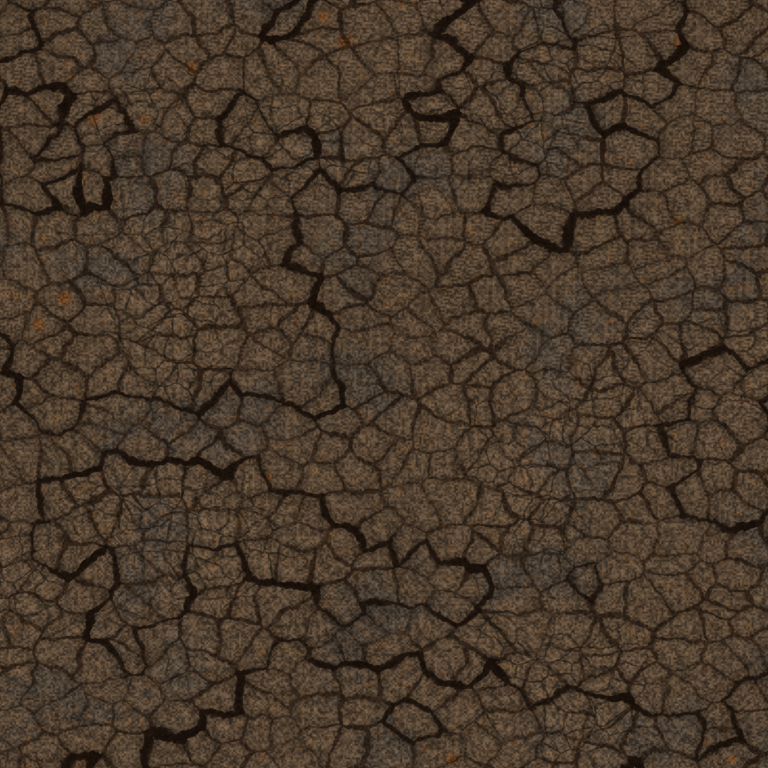
A WebGL 1 fragment shader for this texture:

```glsl
precision highp float;
// Dry brown earth split by a fine network of cracks, with grit and rusty specks.
uniform vec2 u_resolution;

vec2 hash2(vec2 p) {
  return fract(sin(vec2(dot(p, vec2(127.1, 311.7)), dot(p, vec2(269.5, 183.3)))) * 43758.5453);
}

// Layered sines, each octave rotated and bent by the one before.
float waves(vec2 p) {
  float sum = 0.0, amp = 0.5;
  for (int i = 0; i < 5; i++) {
    p = mat2(1.6, 1.2, -1.2, 1.6) * p + 1.7;
    sum += amp * sin(p.x + 1.5 * sin(p.y * 0.8 + sum));
    amp *= 0.56;
  }
  return sum;
}

// Smoothed random grit, from 0 to 1.
float grit(vec2 p) {
  vec2 i = floor(p), f = fract(p);
  f *= f * (3.0 - 2.0 * f);
  return mix(mix(hash2(i).x, hash2(i + vec2(1, 0)).x, f.x),
             mix(hash2(i + vec2(0, 1)).x, hash2(i + vec2(1, 1)).x, f.x), f.y);
}

// Clods fall into groups; borders between groups open wider.
float clodGroup(vec2 site) {
  return floor(1.5 * waves(site * 0.11) + 0.2);
}

// Distance to the nearest clod border (x) and group border (y).
vec2 clodBorders(vec2 p) {
  vec2 cell = floor(p), f = fract(p), nearCell = vec2(0), nearest = vec2(0);
  float best = 9.0;
  for (int y = -1; y <= 1; y++)
    for (int x = -1; x <= 1; x++) {
      vec2 c = vec2(x, y), r = c + hash2(cell + c) - f;
      if (dot(r, r) < best) {
        best = dot(r, r);
        nearest = r;
        nearCell = c;
      }
    }
  float group = clodGroup(p + nearest);
  vec2 border = vec2(1.0);
  for (int y = -2; y <= 2; y++)
    for (int x = -2; x <= 2; x++) {
      vec2 c = nearCell + vec2(x, y), r = c + hash2(cell + c) - f, gap = r - nearest;
      if (dot(gap, gap) > 0.0001) {
        float d = dot(0.5 * (nearest + r), normalize(gap));
        border.x = min(border.x, d);
        if (d < border.y && clodGroup(p + r) != group) border.y = d;
      }
    }
  return border;
}

// Scattered round specks; only the given share of grid cells holds one.
float specks(vec2 p, float share, float soft) {
  vec2 cell = floor(p), rnd = hash2(cell + 7.3);
  float radius = 0.1 + 0.2 * hash2(cell + 3.1).y;
  float d = length(fract(p) - 0.35 - 0.3 * rnd.yx);
  return step(rnd.x, share) * (1.0 - smoothstep(radius - soft, radius + soft, d));
}

void main() {
  vec2 uv = gl_FragCoord.xy / u_resolution.y;
  float pixel = 1.0 / u_resolution.y;
  vec2 bent = uv + 0.007 * vec2(waves(uv * 25.0), waves(uv * 25.0 + 9.0));
  float patches = waves(uv * 5.0 + 3.0);
  float fine = grit(uv * 400.0), coarse = grit(uv * 190.0 + 40.0);

  // Soil: brown, with greyer and rustier areas
  vec3 soil = mix(vec3(0.35, 0.28, 0.212), vec3(0.31, 0.265, 0.22),
                  smoothstep(0.1, 0.8, waves(uv * 9.0)));
  float rust = smoothstep(0.6, 0.95, grit(uv * 130.0 + 11.0));
  soil = mix(soil, vec3(0.37, 0.27, 0.175), 0.6 * rust);
  soil *= 1.0 + 0.65 * (fine - 0.5) + 0.35 * (coarse - 0.5) + 0.07 * patches;

  // Rusty specks and a few larger pebbles
  float pebbles = max(0.55 * specks(uv * 95.0, 0.035, 0.1 + 95.0 * pixel),
                      0.65 * specks(uv * 30.0, 0.012, 0.05 + 30.0 * pixel));
  soil = mix(soil, vec3(0.46, 0.27, 0.12) * (0.7 + 0.6 * fine), pebbles);

  // Cracks: clod borders, wide group borders, faint inner splits
  vec2 border = clodBorders(bent * vec2(20.0, 25.0));
  float split = clodBorders(bent.yx * vec2(36.0, 31.0) + 50.0).x;
  float ragged = 0.5 + 0.5 * waves(uv * 14.0 + 5.0);
  float blur = 22.0 * pixel;
  float width = 0.025 + 0.045 * ragged + 0.03 * (coarse - 0.5);
  float crack = 1.0 - smoothstep(width - blur, width + blur, border.x);
  float wide = width + 0.07 * ragged;
  float chasm = 1.0 - smoothstep(wide - blur, wide + blur, border.y);
  float hairline = 1.0 - smoothstep(0.0, 0.05 + 1.5 * blur, split);
  float shade = 0.22 * exp(-9.0 * border.x) + 0.2 * exp(-7.0 * border.y);

  vec3 color = soil * (1.0 - shade);
  color *= 1.0 - 0.4 * hairline * smoothstep(-0.2, 0.6, patches);
  vec3 hollow = vec3(0.12, 0.075, 0.045) * (0.7 + 0.6 * fine);
  color = mix(color, hollow, crack * clamp(0.3 + 0.45 * ragged, 0.2, 0.8));
  color = mix(color, hollow * 0.75, chasm * clamp(0.4 + 0.6 * ragged, 0.0, 0.95));
  gl_FragColor = vec4(color, 1.0);
}
```
